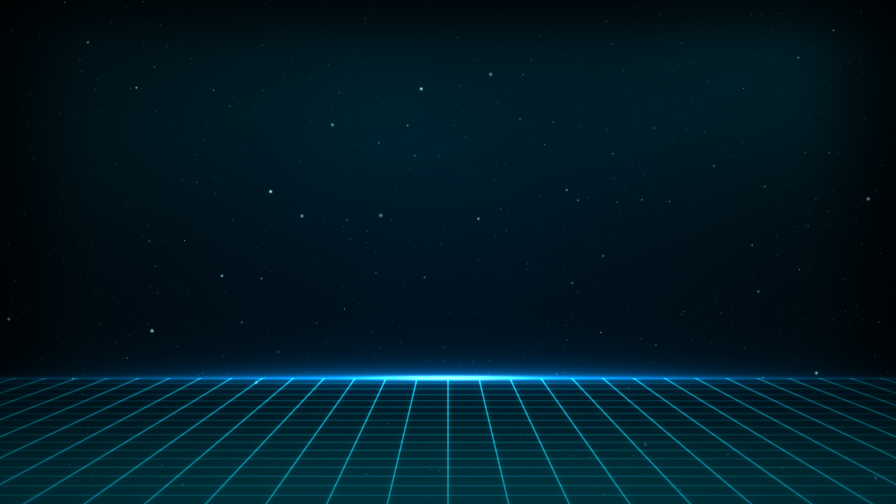
A WebGL 2 fragment shader for this background:

```glsl
#version 300 es
precision highp float;

uniform vec2 u_resolution;
out vec4 fragColor;

// Layout, in canvas heights
const float HORIZON = 0.25;
const float COLUMN_GAP = 0.0613;   // column spacing at the horizon
const float COLUMN_SPREAD = 0.236; // spacing gained per unit below it
const float ROW_DENSITY = 25.0;
const float LINE_WIDTH = 0.0013;

// Colours
const vec3 SKY_DARK = vec3(0.0, 0.035, 0.05);
const vec3 SKY_NAVY = vec3(0.0, 0.03, 0.065);
const vec3 SKY_TEAL = vec3(0.0, 0.095, 0.115);
const vec3 FLOOR_FAR = vec3(0.0, 0.09, 0.135);
const vec3 FLOOR_NEAR = vec3(0.0, 0.19, 0.23);
const vec3 GRID = vec3(0.05, 0.52, 0.59);
const vec3 HALO = vec3(0.0, 0.13, 0.24);
const vec3 GLOW = vec3(0.01, 0.40, 0.66);
const vec3 CORE = vec3(0.65, 0.85, 0.80);
const vec3 STAR = vec3(0.70, 0.95, 0.96);

vec3 hash3(vec2 cell) {
    vec3 q = fract(cell.xyx * vec3(0.1031, 0.1030, 0.0973));
    q += dot(q, q.yxz + 33.33);
    return fract((q.xxy + q.yzz) * q.zyx);
}

float bell(float x) {
    return exp(-x * x);
}

// Soft layered sines, roughly in -1..1
float mist(vec2 p) {
    float sum = 0.0, weight = 0.5;
    for (int i = 0; i < 4; i++) {
        sum += weight * sin(p.x + 1.3 * sin(p.y)) * cos(p.y + 0.7 * p.x);
        p = mat2(1.5, 1.1, -1.1, 1.5) * p + 1.7;
        weight *= 0.5;
    }
    return sum;
}

// One jittered star in some of the cells
float stars(vec2 p, float size, float chance, float radius, float pixel) {
    vec2 cell = floor(p / size);
    vec3 h = hash3(cell + 17.0);
    vec3 k = hash3(cell + 71.0);
    vec2 offset = p - (cell + 0.1 + 0.8 * h.xy) * size;
    float r = max(radius * mix(0.6, 1.1, k.x), 0.55 * pixel);
    return step(h.z, chance) * mix(0.35, 1.0, k.y) * bell(length(offset) / r);
}

vec3 sky(vec2 p) {
    float cloud = mist(p * vec2(2.6, 4.0));
    float band = bell((p.y - 0.77) / 0.23) * bell(p.x / 0.83);
    float patchGlow = bell(length((p - vec2(0.63, 0.86)) / vec2(0.27, 0.17)));
    vec3 color = SKY_DARK + SKY_NAVY * bell(p.x / 0.6) * bell((p.y - 0.48) / 0.36);
    color += SKY_TEAL * (band * (0.75 + 0.22 * cloud) + 0.45 * patchGlow);
    float sides = 1.0 - smoothstep(0.68, 0.92, abs(p.x));
    float top = 1.0 - smoothstep(0.88, 1.02, p.y);
    return color * mix(0.35, 1.0, sides) * mix(0.5, 1.0, top);
}

float gridLine(float dist, float pixel) {
    float halfWidth = max(LINE_WIDTH, 0.5 * pixel);
    return 1.0 - smoothstep(halfWidth - 0.5 * pixel, halfWidth + 0.8 * pixel, dist);
}

vec3 ground(vec2 p, float below, float pixel) {
    float near = below / HORIZON;
    float gap = COLUMN_GAP + COLUMN_SPREAD * below;

    // Columns fan out, rows widen toward the viewer
    float column = p.x / gap;
    float slope = column * COLUMN_SPREAD;
    float columnDist = abs(fract(column + 0.5) - 0.5) * gap / sqrt(1.0 + slope * slope);
    float row = ROW_DENSITY * log(gap / COLUMN_GAP);
    float rowGap = gap / (ROW_DENSITY * COLUMN_SPREAD);
    float rowDist = abs(fract(row + 0.5) - 0.5) * rowGap;

    float reach = bell(p.x / mix(0.72, 1.35, near));
    vec3 color = mix(FLOOR_FAR, FLOOR_NEAR, smoothstep(0.0, 0.9, near));
    color *= mix(0.3, 1.0, reach);
    float columns = gridLine(columnDist, pixel) * mix(0.95, 0.5, near);
    columns += 0.12 * exp(-columnDist / 0.005);
    float rows = gridLine(rowDist, pixel) * mix(0.26, 0.2, near);
    return color + GRID * reach * (columns + rows);
}

void main() {
    float pixel = 1.0 / u_resolution.y;
    vec2 p = gl_FragCoord.xy * pixel;
    p.x -= 0.5 * u_resolution.x * pixel;
    float height = p.y - HORIZON;
    float above = smoothstep(-0.5 * pixel, 0.5 * pixel, height);
    vec3 color = mix(ground(p, max(-height, 0.0), pixel), sky(p), above);

    // Scattered stars, sparser over the floor
    float shine = stars(p, 0.16, 0.36, 0.0029, pixel);
    shine += 0.45 * stars(p + 3.7, 0.075, 0.3, 0.0019, pixel);
    shine += 0.18 * stars(p + 9.1, 0.033, 0.4, 0.0014, pixel);
    color += STAR * shine * mix(0.4, 1.0, above);

    // Horizon light: wide halo, blue glow, hot core
    float dist = abs(height);
    color += HALO * bell(p.x / 0.62) * exp(-dist / mix(0.018, 0.038, above));
    color += GLOW * bell(p.x / 0.5) * exp(-dist / mix(0.008, 0.012, above));
    color += GLOW * 0.5 * bell(p.x / 0.65) * bell(dist / 0.004);
    color += CORE * bell(p.x / 0.13) * bell(dist / 0.0045);

    fragColor = vec4(min(color, 1.0), 1.0);
}
```
